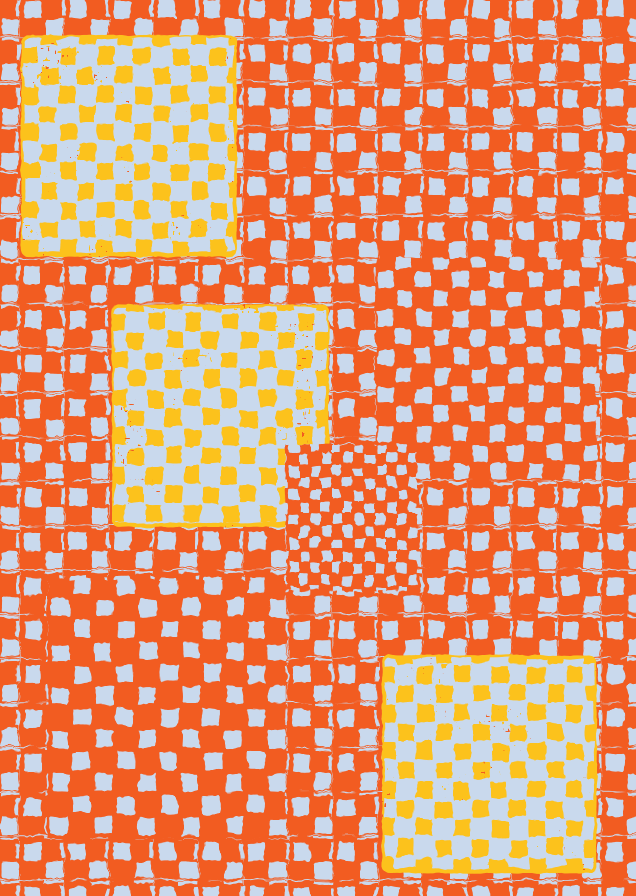
Give the GLSL for this pattern, as a WebGL 1 fragment shader.

```glsl
precision highp float;
// Block-printed patchwork: an orange cloth stamped with a staggered grid of pale
// squares, overlaid with orange and yellow-on-blue checkered panels.
// Boxes on repeated lattices are warped by noise to give hand-cut edges.
// Lengths are percent of the canvas height, origin at the lower left.
uniform vec2 u_resolution;

const vec3 ORANGE = vec3(0.95, 0.36, 0.13);
const vec3 BLUE = vec3(0.79, 0.85, 0.93);
const vec3 YELLOW = vec3(0.99, 0.76, 0.11);

float hash(vec2 p) {
  p = fract(p * vec2(0.1031, 0.1137));
  p += dot(p, p.yx + 33.3);
  return fract((p.x + p.y) * p.x * 7.3);
}

float noise(vec2 p) {
  vec2 i = floor(p), f = fract(p);
  f = f * f * (3.0 - 2.0 * f);
  return mix(mix(hash(i), hash(i + vec2(1, 0)), f.x),
             mix(hash(i + vec2(0, 1)), hash(i + vec2(1, 1)), f.x), f.y);
}

vec2 noise2(vec2 p) {
  return vec2(noise(p + 17.0), noise(p + 71.0)) - 0.5;
}

float box(vec2 p, vec2 halfSize) {
  vec2 d = abs(p) - halfSize;
  return length(max(d, 0.0)) + min(max(d.x, d.y), 0.0);
}

float roundBox(vec2 p, vec2 halfSize, float r) {
  return box(p, halfSize - r) - r;
}

// Coverage of a signed distance, one pixel soft
float fill(float d) {
  return clamp(0.5 - d * u_resolution.y / 100.0, 0.0, 1.0);
}

// Squares on every other cell of a lattice, each slightly displaced
float checker(vec2 p, vec2 origin, vec2 cell, float size) {
  vec2 q = (p - origin) / cell;
  vec2 id = floor(q + 0.5);
  vec2 shift = 0.25 * (vec2(hash(id + origin), hash(id + origin + 40.0)) - 0.5);
  float d = roundBox((q - id) * cell - shift, cell * size, 0.15);
  return mod(id.x + id.y, 2.0) < 0.5 ? d : 1.0;
}

// Offset from the nearest point of the ground's stamp grid
vec2 stampCell(vec2 p, vec2 origin) {
  vec2 stride = vec2(5.0, 4.95);
  return mod(p - origin + 0.5 * stride, stride) - 0.5 * stride;
}

// Ground: two squares per stamp, with bars, dashes and broken seams
float ground(vec2 p, vec2 w) {
  vec2 a = stampCell(w, vec2(3.65, 99.0));
  vec2 b = stampCell(w, vec2(1.08, 96.93));
  float d = min(roundBox(a, vec2(0.92, 1.0), 0.15), roundBox(b, vec2(0.95, 0.93), 0.2));
  float worn = 0.12 * noise(p * 0.9);
  d = min(d, box(a + vec2(1.65, -0.1), vec2(0.25 - worn, 0.9)));
  d = min(d, box(b + vec2(0.0, 1.35), vec2(1.0, 0.2 - worn)));
  float gap = 0.3 * (noise(p * vec2(0.8, 1.1) + 9.0) - 0.5);
  float seam = min(abs(b.y + 1.1), abs(a.x + 1.5) + 0.05);
  return min(d, max(seam - 0.06, gap));
}

// Orange panel with pale squares
void orangePanel(inout vec3 col, vec2 w, vec2 center, vec2 halfSize,
                 vec2 origin, vec2 cell, float size) {
  vec3 print = mix(ORANGE, BLUE, fill(checker(w, origin, cell, size)));
  col = mix(col, print, fill(box(w - center, halfSize)));
}

// Pale panel with yellow squares, a worn yellow rim and ink specks
void yellowPanel(inout vec3 col, vec2 p, vec2 w, vec2 center, vec2 halfSize, vec2 origin) {
  vec2 e = mix(p, w, 0.5) - center;
  float edge = roundBox(e, halfSize, 0.8);
  float rim = -edge - 0.1 - 0.45 * noise(p * 0.5);
  rim = min(rim, e.y + halfSize.y - 0.3 - 0.6 * noise(p * 0.3));
  float d = min(checker(w, origin, vec2(2.09, 2.15), 0.44), rim);
  float patchy = 0.3 * noise(p * 0.35);
  vec3 print = mix(BLUE, YELLOW, fill(d));
  print = mix(print, YELLOW, smoothstep(0.0, 0.06, noise(p * 3.1) + patchy - 1.13));
  print = mix(print, ORANGE, smoothstep(0.0, 0.06, noise(p * 3.7 + 30.0) + patchy - 1.16));
  col = mix(col, print, fill(edge));
}

void main() {
  vec2 p = gl_FragCoord.xy / u_resolution.y * 100.0;
  vec2 w = p + 0.4 * noise2(p * 0.9) + 0.18 * noise2(p * 3.0);

  vec3 col = mix(ORANGE, BLUE, fill(ground(p, w)));

  // Wide orange panels
  orangePanel(col, w, vec2(54.2, 58.85), vec2(12.3, 12.4),
              vec2(45.05, 62.37), vec2(2.09, 2.15), 0.41);
  orangePanel(col, w, vec2(18.62, 20.83), vec2(13.3, 14.45),
              vec2(16.41, 32.16), vec2(2.43, 2.44), 0.39);

  // Yellow panels, top to bottom
  yellowPanel(col, p, w, vec2(14.39, 83.72), vec2(12.04, 12.37), vec2(7.55, 93.75));
  yellowPanel(col, p, w, vec2(24.61, 53.58), vec2(12.11, 12.43), vec2(25.65, 64.13));
  yellowPanel(col, p, w, vec2(54.62, 14.71), vec2(11.98, 12.17), vec2(51.56, 24.74));

  // Small, fine panel overlapping the middle one
  orangePanel(col, w, vec2(39.19, 42.25), vec2(7.3, 8.15),
              vec2(33.98, 46.09), vec2(1.21, 1.355), 0.43);

  gl_FragColor = vec4(col, 1.0);
}
```
